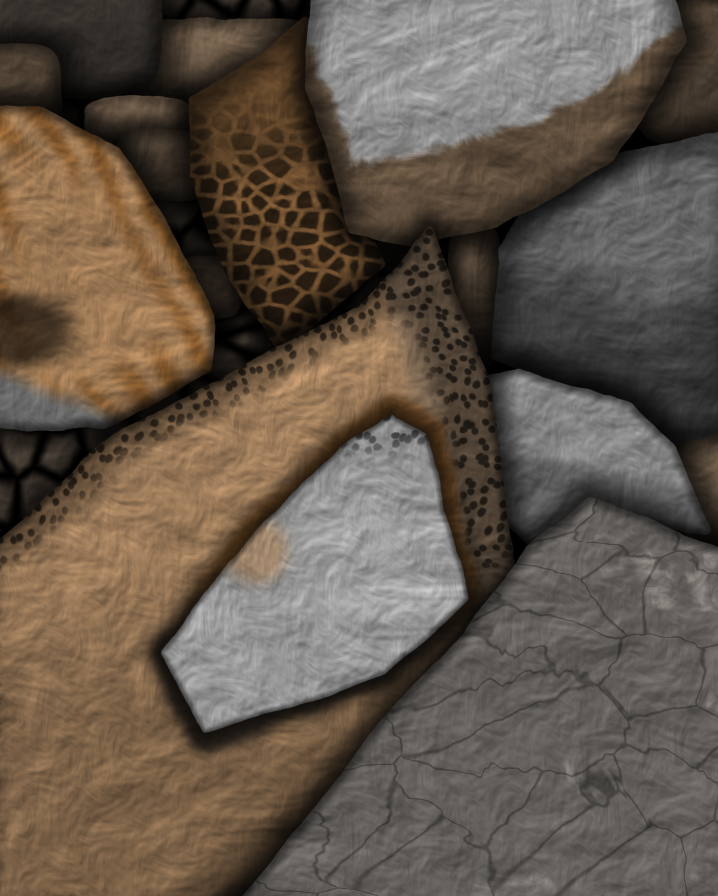
Give the GLSL for this texture, as a Shadertoy shader.

```glsl
vec3 earth(float tone, float warmth) {
  return tone * vec3(1. + warmth, 1, 1. - warmth);
}

// Distances to the nearest two cell centres
vec2 cells(vec2 p) {
  vec2 id = floor(p), near = vec2(9);
  for (int i = 0; i < 9; i++) {
    vec2 c = id + vec2(i % 3 - 1, i / 3 - 1);
    float d = length(c + fract(sin(c * mat2(127, 311, 269, 183)) * 4375.8) - p);
    near = d < near.x ? vec2(d, near.x) : vec2(near.x, min(near.y, d));
  }
  return near;
}

// Layered, warped sines
float swirl(vec2 p) {
  float sum = 0., amp = .5;
  for (int i = 0; i < 6; i++) {
    p = mat2(.8, .6, -.6, .8) * p * 1.7;
    p += .6 * sin(p.yx + float(i));
    sum += amp * sin(p.x) * cos(p.y);
    amp *= .6;
  }
  return sum;
}

float relief(vec2 p) {
  return .5 * swirl(p * 9.) + .2 * swirl(p * 38.) + .06 * cells(p * 90.).x;
}

vec2 corner(mat4 m, int i) {
  vec4 c = m[i / 2];
  return (i % 2 == 0 ? c.xy : c.zw) / 1e3;
}

// Eight corners, two per column, in thousandths
float polygon(vec2 p, mat4 m) {
  float d = 9., side = 1.;
  for (int i = 0; i < 8; i++) {
    vec2 a = corner(m, i), b = corner(m, (i + 7) % 8), e = b - a, w = p - a;
    d = min(d, length(w - e * clamp(dot(w, e) / dot(e, e), 0., 1.)));
    bvec3 c = bvec3(p.y >= a.y, p.y < b.y, e.x * w.y > e.y * w.x);
    if (all(c) || all(not(c))) side = -side;
  }
  return side * d - .005;
}

// Contact shadow, rounded rim, then the rock
void lay(inout vec3 col, float d, vec3 rock, float rim) {
  float aa = .8 / iResolution.y;
  col *= mix(.3, 1., smoothstep(-.005, .035, d));
  rock *= mix(.5, 1., smoothstep(0., rim, -d));
  col = mix(col, rock, smoothstep(aa, -aa, d));
}

void stone(inout vec3 col, vec2 p, vec4 box, float tone) {
  vec2 q = (p - box.xy) / box.zw;
  float d = (sqrt(length(q * q)) - 1.) * min(box.z, box.w);
  lay(col, d, earth(tone * (1. + .25 * q.y), tone < .2 ? .1 : .2), .02);
}

void mainImage(out vec4 fragColor, in vec2 fragCoord) {
  vec2 uv = fragCoord / iResolution.y;
  float broad = swirl(uv * 7.), fine = swirl(uv * 45.);
  vec2 p = uv + .004 * vec2(swirl(uv * 14.), swirl(uv.yx * 14.));
  float light = relief(uv) - relief(uv + vec2(-.002, .004));
  float hole = smoothstep(.42, .2, cells(uv * 75. + broad).x);

  // Pebbles in the gaps
  vec2 gap = cells(p * 19.);
  vec3 col = earth(.24, .15) * smoothstep(0., .4, gap.y - gap.x) * smoothstep(.55, .3, p.x);
  stone(col, p, vec4(.25, .93, .11, .05), .35);
  stone(col, p, vec4(.07, .97, .11, .08), .18);
  stone(col, p, vec4(.01, .9, .06, .05), .24);
  stone(col, p, vec4(.155, .862, .06, .03), .39);
  stone(col, p, vec4(.18, .815, .05, .04), .21);
  stone(col, p, vec4(.235, .68, .035, .035), .25);
  stone(col, p, vec4(.79, .92, .085, .085), .23);
  stone(col, p, vec4(.53, .67, .03, .08), .28);
  stone(col, p, vec4(.8, .46, .06, .07), .33);

  // Banded sandstone with a hollow
  float d = polygon(p, mat4(-30,876, 46,874, 130,831, 182,753, 234,648, 232,590, 117,525, -30,525));
  float band = .5 + .5 * sin(dot(p, vec2(150, 75)) + 3. * broad);
  vec3 rock = mix(earth(.47, .3), earth(.33, .5), band * smoothstep(.08, .02, -d));
  rock = mix(rock, vec3(.4), smoothstep(.6, .57, p.y + .4 * p.x));
  rock *= 1. - .6 * smoothstep(1.1, .5, length((p - vec2(.015, .632)) / vec2(.08, .05)));
  lay(col, d, rock, .015);

  // Honeycombed brown rock
  d = polygon(p, mat4(215,889, 293,935, 341,974, 365,831, 423,707, 313,609, 254,701, 215,805));
  vec2 comb = cells(p * vec2(42, 55));
  rock = earth(.29 + .09 * broad, .4);
  rock *= 1. - .65 * smoothstep(.08, .4, comb.y - comb.x) * smoothstep(.92, .78, p.y);
  lay(col, d, rock, .04);

  // Dark grey boulder
  d = polygon(p, mat4(560,720, 586,759, 677,818, 820,854, 820,531, 755,508, 651,564, 553,603));
  rock = vec3(mix(.2, .41, smoothstep(.56, .8, p.y + .05 * broad)) + .04 * swirl(p * vec2(15, 60)));
  lay(col, d, rock, .04);

  // Flat grey slab with brown sides
  d = polygon(p, mat4(354,1030, 346,902, 395,746, 456,730, 553,750, 684,824, 760,954, 742,1030));
  float t = p.x - .39, cap = min(p.y - .815 - .15 * t - 2.1 * t * t * t, t + .038 - .32 * (.935 - p.y));
  rock = earth(.3 + .06 * swirl(p * vec2(12, 50)), .22);
  lay(col, d, mix(rock, vec3(.57), smoothstep(-.006, .008, cap + .008 * fine)), .03);

  // Pale angular rock
  d = polygon(p, mat4(547,577, 579,583, 703,544, 749,499, 789,408, 716,421, 592,398, 560,427));
  lay(col, d, vec3(mix(.37, .53, smoothstep(.6, .62, p.y + .2 * p.x))), .012);

  // Large boulder: tan face, right face, pitted crust, underside
  d = polygon(p, mat4(-30,368, 137,516, 404,655, 479,742, 544,570, 570,368, 254,-30, -30,-30));
  float face = dot(p - vec2(.43, .648), vec2(.963, .27));
  float under = dot(p - vec2(.17, 0), vec2(.68, -.733));
  float tone = mix(.38, .51, smoothstep(.1, .6, p.y + .1 * broad));
  rock = earth(tone + .02 * sin(dot(p, vec2(60, -90)) + 6. * broad), .27);
  rock = mix(rock, earth(.4, .2), smoothstep(-.01, .02, face));
  float crust = smoothstep(.05, .01, -d - .03 * smoothstep(0., .03, face)) * smoothstep(.02, -.03, under);
  rock *= (1. - crust * (.35 + .4 * hole)) * mix(1., .3, smoothstep(-.015, .09, under));

  // Stained ring and pale inlay
  float inlay = polygon(p, mat4(384,499, 436,534, 471,512, 518,333, 430,251, 232,188, 185,271, 286,401));
  vec3 stain = mix(earth(.18, .2), earth(.33, .5), smoothstep(.27, .38, p.y));
  rock = mix(rock, stain, smoothstep(.022, .005, inlay + .012 * broad));
  vec3 pale = vec3(.58 + .07 * broad);
  pale = mix(pale, earth(.48, .3), .7 * smoothstep(.05, .02, length(p - vec2(.285, .385))));
  pale *= 1. - .6 * hole * smoothstep(.47, .53, p.y);
  lay(rock, inlay, pale, .008);
  lay(col, d, rock, .012);

  // Cracked foreground boulder
  d = polygon(p, mat4(658,438, 729,414, 820,375, 820,-30, 254,-30, 430,193, 521,290, 592,388));
  vec2 slab = cells(p * vec2(9, 14) + .5 * broad);
  rock = earth(mix(.37, .52, smoothstep(.25, .7, broad + .4 * fine) * smoothstep(.45, .7, p.x)), .04);
  rock *= 1. - .3 * smoothstep(.05, 0., slab.y - slab.x);
  lay(col, d, rock, .015);

  col *= 1. + 1.6 * light + .06 * fine;
  fragColor = vec4(col, 1);
}
```
